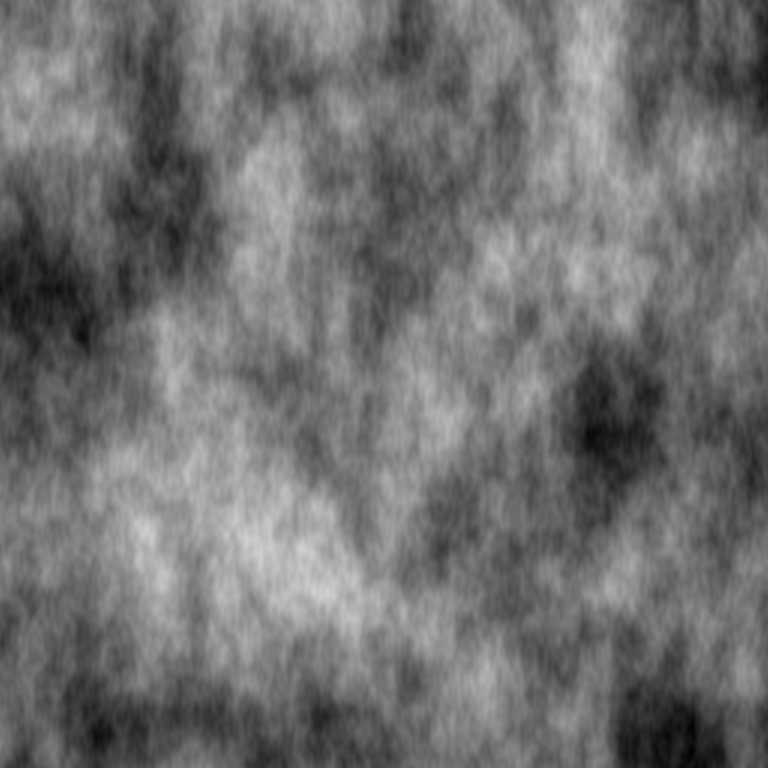
Reproduce this texture procedurally as a WebGL 2 fragment shader.

```glsl
#version 300 es
precision highp float;
// Mottled grey smoke, drawn out vertically, with a faint woven grain.
// Octaves of gradient noise with upright and level slopes are summed, scaled
// to a set tonal spread, and laid over a shade that darkens both sides.

#define CELLS vec2(4.0, 2.8)         // coarsest noise cells across and up
#define LACUNARITY vec2(2.0, 1.86)   // finer octaves grow more streaky
#define OCTAVES 6
#define GAIN 0.695                   // amplitude ratio between octaves
#define MEAN_GREY 0.44
#define SPREAD 0.157                 // standard deviation of the smoke tones
#define SIDE_SHADE 0.07              // strength of the dark sides
#define SEED 41u

uniform vec2 u_resolution;
out vec4 fragColor;

const float TAU = 6.2831853;
const float NOISE_DEVIATION = 0.27;  // of one octave of gradient noise

// Integer mixing of a lattice point and a layer into 0..1
float hash(ivec2 cell, uint layer) {
    uint h = uint(cell.x) * 1597334677u ^ uint(cell.y) * 3812015801u;
    h ^= (layer + SEED) * 2654435769u;
    h = (h ^ (h >> 16)) * 2146121005u;
    h = (h ^ (h >> 15)) * 2221713035u;
    h ^= h >> 16;
    return float(h >> 8) / 16777216.0;
}

// Slope of one lattice corner, facing along an axis to give the weave
float cornerSlope(ivec2 cell, vec2 offset, uint layer) {
    float angle = TAU * floor(hash(cell, layer) * 4.0) / 4.0;
    return dot(vec2(cos(angle), sin(angle)), offset);
}

float gradientNoise(vec2 p, uint layer) {
    ivec2 cell = ivec2(floor(p));
    vec2 f = fract(p);
    vec2 blend = f * f * f * (f * (f * 6.0 - 15.0) + 10.0);
    float a = cornerSlope(cell, f, layer);
    float b = cornerSlope(cell + ivec2(1, 0), f - vec2(1.0, 0.0), layer);
    float c = cornerSlope(cell + ivec2(0, 1), f - vec2(0.0, 1.0), layer);
    float d = cornerSlope(cell + ivec2(1, 1), f - vec2(1.0), layer);
    return mix(mix(a, b, blend.x), mix(c, d, blend.x), blend.y);
}

// Octave sum with unit standard deviation
float smoke(vec2 uv) {
    float sum = 0.0;
    float power = 0.0;
    float amplitude = 1.0;
    vec2 p = uv * CELLS;
    for (int i = 0; i < OCTAVES; i++) {
        // The shift keeps lattice lines of the octaves from coinciding
        vec2 shift = vec2(0.37, 0.61) * float(i + 1);
        sum += amplitude * gradientNoise(p + shift, uint(i));
        power += amplitude * amplitude;
        amplitude *= GAIN;
        p *= LACUNARITY;
    }
    return sum / (NOISE_DEVIATION * sqrt(power));
}

void main() {
    vec2 uv = gl_FragCoord.xy / u_resolution;
    float sides = -cos(TAU * uv.x);
    float grey = MEAN_GREY + SPREAD * smoke(uv) + SIDE_SHADE * sides;
    fragColor = vec4(vec3(clamp(grey, 0.02, 0.9)), 1.0);
}
```
